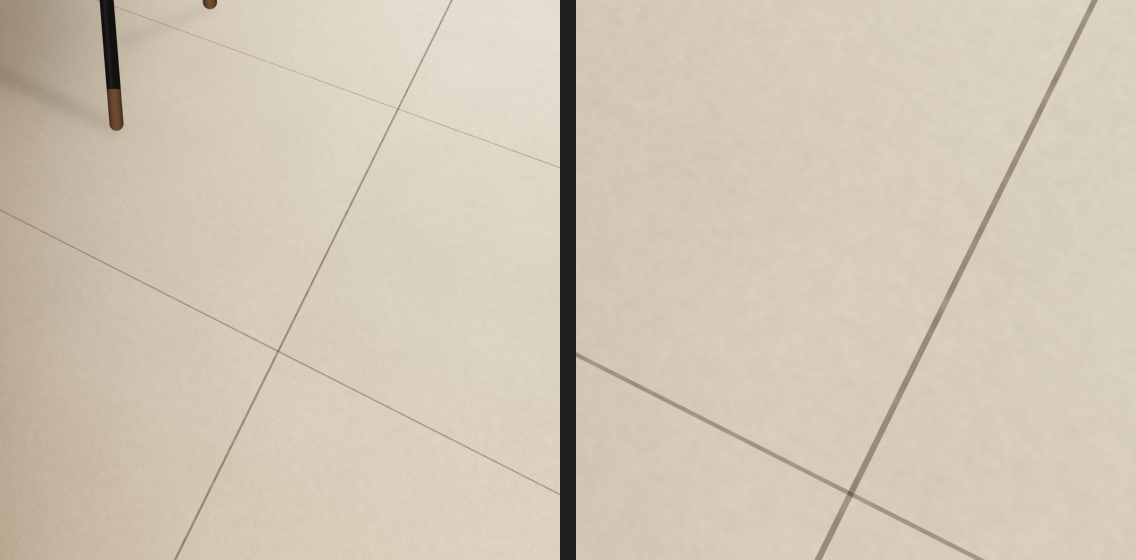
Left: the whole. Right: its middle third, enlarged.
Give the GLSL for this texture, as a Shadertoy shader.

```glsl
// Large beige floor tiles in perspective, with thin joints, soft light and two chair legs.

vec2 hash2(vec2 p) {
    p = vec2(dot(p, vec2(127.1, 311.7)), dot(p, vec2(269.5, 183.3)));
    return fract(sin(p) * 43758.5) * 2.0 - 1.0;
}

float gradientNoise(vec2 p) {
    vec2 i = floor(p), f = fract(p);
    vec2 s = f * f * f * (f * (f * 6.0 - 15.0) + 10.0);
    vec2 e = vec2(0.0, 1.0);
    return mix(mix(dot(hash2(i), f), dot(hash2(i + e.yx), f - e.yx), s.x),
               mix(dot(hash2(i + e.xy), f - e.xy), dot(hash2(i + e.yy), f - e.yy), s.x), s.y);
}

float segmentDistance(vec2 p, vec2 a, vec2 b) {
    vec2 ab = b - a;
    return length(p - a - ab * clamp(dot(p - a, ab) / dot(ab, ab), 0.0, 1.0));
}

// Canvas distance to the nearest integer value of a tile coordinate
float jointDistance(float t) {
    float slope = length(vec2(dFdx(t), dFdy(t))) * iResolution.y;
    return abs(t - round(t)) / max(slope, 1e-5);
}

// Tapered chair leg with a dark shaft above a wooden foot
vec3 drawLeg(vec3 color, vec2 p, vec2 top, vec2 foot, float footTop, float pixel) {
    float d = segmentDistance(p, top, foot) - 0.0125;
    float across = (p.x - mix(foot.x, top.x, (p.y - foot.y) / (top.y - foot.y))) / 0.0125;
    vec3 wood = vec3(0.43, 0.29, 0.19) * (1.0 - 0.45 * across * across);
    vec3 shaft = vec3(0.07, 0.065, 0.06) + 0.05 * smoothstep(0.5, 0.0, abs(across + 0.3));
    vec3 leg = mix(wood, shaft, smoothstep(-pixel, pixel, p.y - footTop));
    return mix(color, leg, smoothstep(pixel, -pixel, d));
}

void mainImage(out vec4 fragColor, in vec2 fragCoord) {
    vec2 uv = fragCoord / iResolution.xy;
    float pixel = 0.75 / iResolution.y;

    // Perspective tile coordinates: joints lie on whole numbers
    float depth = 0.866 - 0.403 * uv.y;
    vec2 tile = vec2(0.5 * (uv.x - 0.3125 - 0.4945 * uv.y),
                     uv.y + 0.508 * uv.x - 0.625) / depth;
    vec2 ground = tile * vec2(2.0, 1.0);

    // Light falls off to the left and brightens the far right
    vec3 color = mix(vec3(0.67, 0.60, 0.52), vec3(0.872, 0.835, 0.775),
                     1.0 - exp(-3.2 * uv.x - 0.3));
    color += vec3(0.035, 0.042, 0.05) * smoothstep(0.45, 1.0, uv.y) * smoothstep(0.1, 0.9, uv.x);
    color -= vec3(0.0, 0.006, 0.018) * smoothstep(0.5, 0.0, uv.y);

    // Soft shadows in the corner and beside the legs
    vec2 corner = (uv - vec2(0.0, 0.96)) / vec2(0.19, 0.16);
    color -= 0.12 * exp(-dot(corner, corner));
    float nearShadow = segmentDistance(uv, vec2(-0.05, 0.89), vec2(0.20, 0.775));
    float farShadow = segmentDistance(uv, vec2(0.23, 0.93), vec2(0.37, 0.985));
    color -= 0.055 * exp(-pow(nearShadow / 0.018, 2.0));
    color -= 0.03 * exp(-pow(farShadow / 0.016, 2.0));

    // Tile tint, broad clouding and fine stone grain
    color += 0.004 * hash2(floor(tile) + 3.0).x;
    color += 0.014 * gradientNoise(ground * 5.0);
    color += 0.016 * gradientNoise(ground * 38.0 + 7.0);
    color += 0.022 * gradientNoise(ground * 110.0);

    // Joints: the long one is wider, the cross ones thin out with distance
    float wear = 0.9 + 0.35 * gradientNoise(ground * 45.0 + 19.0);
    float longWidth = mix(0.0021, 0.0014, uv.y);
    float crossWidth = mix(0.0013, 0.0008, smoothstep(0.3, 0.9, uv.y));
    float longJoint = smoothstep(longWidth + pixel, longWidth - pixel, jointDistance(tile.x));
    float crossJoint = smoothstep(crossWidth + pixel, crossWidth - pixel, jointDistance(tile.y));
    color *= 1.0 - wear * vec3(0.33, 0.35, 0.38) * longJoint;
    color *= 1.0 - wear * vec3(0.27, 0.30, 0.32) * crossJoint * mix(1.0, 0.65, smoothstep(0.5, 0.9, uv.y));

    color = drawLeg(color, uv, vec2(0.188, 1.03), vec2(0.208, 0.779), 0.841, pixel);
    color = drawLeg(color, uv, vec2(0.368, 1.05), vec2(0.375, 0.996), 1.04, pixel);

    fragColor = vec4(clamp(color, 0.0, 1.0), 1.0);
}
```
